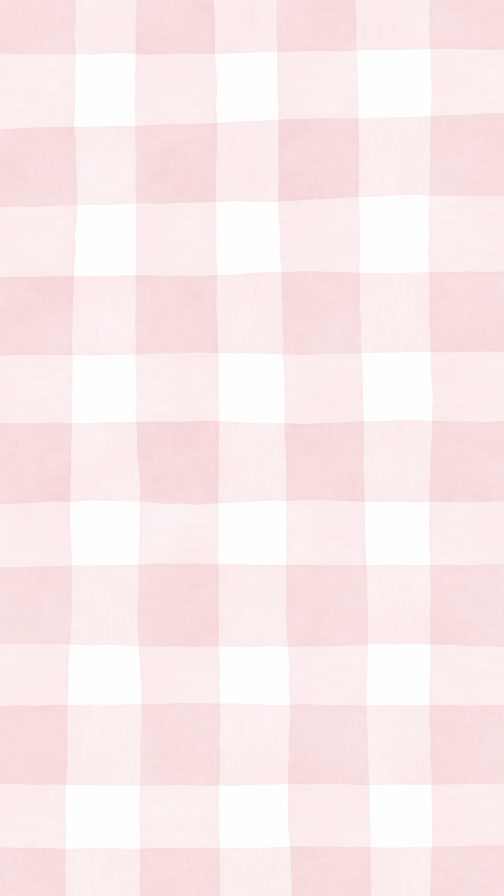
Write a Shadertoy shader that draws this pattern.

```glsl
float hash(vec2 p) {
    p = fract(p * vec2(0.1031, 0.1137));
    p += dot(p, p.yx + 33.33);
    return fract((p.x + p.y) * p.x * 17.0);
}

float noise(vec2 p) {
    vec2 cell = floor(p), f = fract(p);
    f = f * f * (3.0 - 2.0 * f);
    return mix(mix(hash(cell), hash(cell + vec2(1, 0)), f.x),
               mix(hash(cell + vec2(0, 1)), hash(cell + vec2(1, 1)), f.x), f.y);
}

float fbm(vec2 p) {
    float sum = 0.0, gain = 0.5;
    for (int i = 0; i < 4; i++) {
        sum += gain * noise(p);
        p = p * 2.1 + 17.3;
        gain *= 0.5;
    }
    return sum / 0.9375;
}

// Pigment density of one hand-painted band
float brushBand(float across, float along, float seed, float pixel) {
    // Each side wavers on its own
    float side = seed * 13.7 + (across > 0.0 ? 5.3 : 0.0);
    float halfWidth = 0.079 + 0.009 * (noise(vec2(along * 5.0, side) + 40.0) - 0.5)
                            + 0.003 * (noise(vec2(along * 28.0, side) + 90.0) - 0.5);
    float inside = halfWidth - abs(across);
    float cover = smoothstep(-0.7 * pixel, 0.7 * pixel, inside);

    // Soft blooms, fine streaks and pigment gathered at the rim
    vec2 q = vec2(across, along) + seed * 7.1 + 20.0;
    float bloom = 0.55 * (fbm(q * 9.0) - 0.5);
    float streak = 0.2 * (noise(q * vec2(45.0, 150.0)) - 0.5);
    float rim = 0.28 * exp(-max(inside, 0.0) / 0.0035) * noise(q * 14.0 + 60.0);
    return cover * (0.96 + bloom + streak + rim);
}

void mainImage(out vec4 fragColor, in vec2 fragCoord) {
    // Width is one unit; y runs down from the top
    vec2 p = vec2(fragCoord.x, iResolution.y - fragCoord.y) / iResolution.x;
    float pixel = 1.0 / iResolution.x;

    // Nearest column and row, each slightly off true
    float column = round((p.x - 0.0625) / 0.2905);
    float columnX = 0.0625 + 0.2905 * column
                  + 0.016 * sin(1.3 * column - 0.9) * (p.y - 0.93);
    float row = round((p.y - 0.034) / 0.289);
    float rowBow = sin(row * 0.5236);
    float rowY = 0.026 + 0.289 * row + 0.025 * rowBow * rowBow
               - 0.03 * exp(-(row - 1.0) * (row - 1.0)) * (p.x - 0.45);

    float vertical = brushBand(p.x - columnX, p.y, column + 1.0, pixel);
    float horizontal = brushBand(p.y - rowY, p.x, row + 11.0, pixel);

    // Crossings hold uneven amounts of paint
    float pooled = 0.45 * (hash(vec2(column, row) + 23.0) - 0.4)
                 + 0.5 * (fbm(p * 7.0 + 3.0) - 0.5);
    float pigment = vertical + horizontal + 0.5 * pooled * vertical * horizontal;

    // Translucent layers multiply over the paper
    vec3 color = vec3(1.0, 0.997, 0.997) * pow(vec3(0.985, 0.93, 0.934), vec3(pigment));
    color += 0.006 * (noise(p * 190.0) - 0.5) * min(pigment, 1.0);
    fragColor = vec4(clamp(color, 0.0, 1.0), 1.0);
}
```
